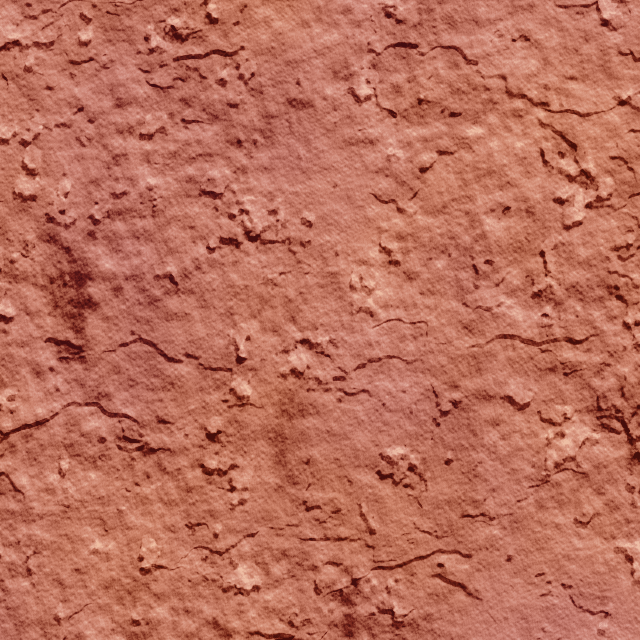
Reproduce this texture procedurally as a three.js fragment shader.

```glsl
varying vec2 vUv;

#define LIGHT vec2(0.30, 0.95)
#define GRAIN_SCALE 185.0
#define GRAIN_DEPTH 3.1
#define LUMP_DEPTH 3.6
#define LEDGE_REACH 0.0085
#define LEDGE_DARK 2.6
#define CRUMB_SCALE 21.0
#define CRUMB_LIFT 1.5
#define CRUMB_SHADE 2.4
#define STREAK 1.1
#define STAIN 1.7

const vec3 VOID   = vec3(0.27, 0.05, 0.05);
const vec3 SHADOW = vec3(0.46, 0.14, 0.10);
const vec3 UMBER  = vec3(0.64, 0.33, 0.25);
const vec3 CLAY   = vec3(0.73, 0.43, 0.35);
const vec3 LIT    = vec3(0.80, 0.51, 0.43);
const vec3 PALE   = vec3(0.85, 0.60, 0.53);
const vec3 CHALK  = vec3(0.93, 0.74, 0.65);

float hash(vec2 p) {
  return fract(sin(dot(p, vec2(127.1, 311.7))) * 43758.5453);
}

float noise(vec2 p) {
  vec2 i = floor(p), f = fract(p);
  f = f * f * (3.0 - 2.0 * f);
  return mix(mix(hash(i), hash(i + vec2(1.0, 0.0)), f.x),
             mix(hash(i + vec2(0.0, 1.0)), hash(i + vec2(1.0, 1.0)), f.x), f.y);
}

float fbm(vec2 p) {
  float sum = 0.0, amp = 0.516;
  for (int i = 0; i < 5; i++) {
    sum += amp * noise(p);
    p = mat2(0.8, 0.6, -0.6, 0.8) * p * 2.03 + 17.3;
    amp *= 0.5;
  }
  return sum;
}

// Brightness of a noise relief, lit along LIGHT
float slope(vec2 p, float scale) {
  vec2 q = p * scale;
  return fbm(q) - fbm(q + LIGHT * 0.6);
}

// One step in the wall, following a level line of noise
float shelf(vec2 p, float scale, float seed) {
  float n = fbm(p * scale * vec2(0.8, 1.25) + seed);
  float soft = 0.0015 * scale;
  return smoothstep(0.5 - soft, 0.5 + soft, n);
}

// Broken overhangs: dark under the lip, faintly bright on top
float ledges(vec2 p) {
  float sum = 0.0;
  for (int i = 0; i < 3; i++) {
    float k = float(i);
    float scale = 4.0 + 4.5 * k;
    float seed = 13.7 * k + 5.1;
    float broken = smoothstep(0.47, 0.70, fbm(p * (5.0 + 2.0 * k) + seed * 3.1));
    vec2 reach = LIGHT * LEDGE_REACH * broken;
    float drop = shelf(p + reach, scale, seed) - shelf(p, scale, seed);
    sum += (max(drop, 0.0) - 0.25 * max(-drop, 0.0)) * smoothstep(0.0, 0.35, broken);
  }
  return sum;
}

// Clusters of loose crumbs
float crumbs(vec2 p) {
  float region = noise(p * 5.5 + 41.0);
  float lump = fbm(p * CRUMB_SCALE + 8.0) + 0.16 * (noise(p * 85.0) - 0.5);
  return smoothstep(0.66, 0.74, lump + 0.16 * (region - 0.5));
}

// Tone in steps from deep shadow to chalky highlight
vec3 clayRamp(float tone) {
  vec3 c = mix(VOID, SHADOW, clamp((tone + 3.6) / 1.3, 0.0, 1.0));
  c = mix(c, UMBER, clamp((tone + 2.3) / 1.1, 0.0, 1.0));
  c = mix(c, CLAY, clamp((tone + 1.2) / 0.9, 0.0, 1.0));
  c = mix(c, LIT, clamp((tone + 0.3) / 0.9, 0.0, 1.0));
  c = mix(c, PALE, clamp((tone - 0.6) / 1.1, 0.0, 1.0));
  return mix(c, CHALK, clamp((tone - 1.7) / 1.3, 0.0, 1.0));
}

void main() {
  vec2 p = vUv;

  // Smooth areas carry less relief
  float rough = mix(0.6, 1.15, smoothstep(0.35, 0.6, fbm(p * 4.0 + 60.0)));

  // Sandy grain and lumps
  float tone = 0.15 + GRAIN_DEPTH * slope(p, GRAIN_SCALE);
  tone += rough * LUMP_DEPTH * (slope(p, 48.0) + 0.6 * slope(p, 17.0));

  // Broad patches, vertical streaks and damp stains
  tone += 1.6 * (fbm(p * 3.5 + 3.0) - 0.5);
  tone += STREAK * (fbm(p * vec2(22.0, 2.6) + 70.0) - 0.5);
  float stain = smoothstep(0.62, 0.82, fbm(p * vec2(9.0, 3.2) + 27.0));
  tone -= STAIN * stain * (0.5 + fbm(p * 30.0));

  // Crumbs with the shade they throw
  float crumb = crumbs(p);
  float shade = max(crumbs(p + LIGHT * 0.012) - crumb, 0.0);
  tone += CRUMB_LIFT * crumb * (0.2 + 1.2 * noise(p * 120.0));
  tone -= CRUMB_SHADE * shade;

  tone -= LEDGE_DARK * ledges(p);

  // Drift between orange and pink clay
  float pink = fbm(p * 5.0 + 90.0) - 0.5;
  vec3 color = clayRamp(tone) + vec3(-0.03, -0.02, 0.07) * pink;
  gl_FragColor = vec4(color, 1.0);
}
```
